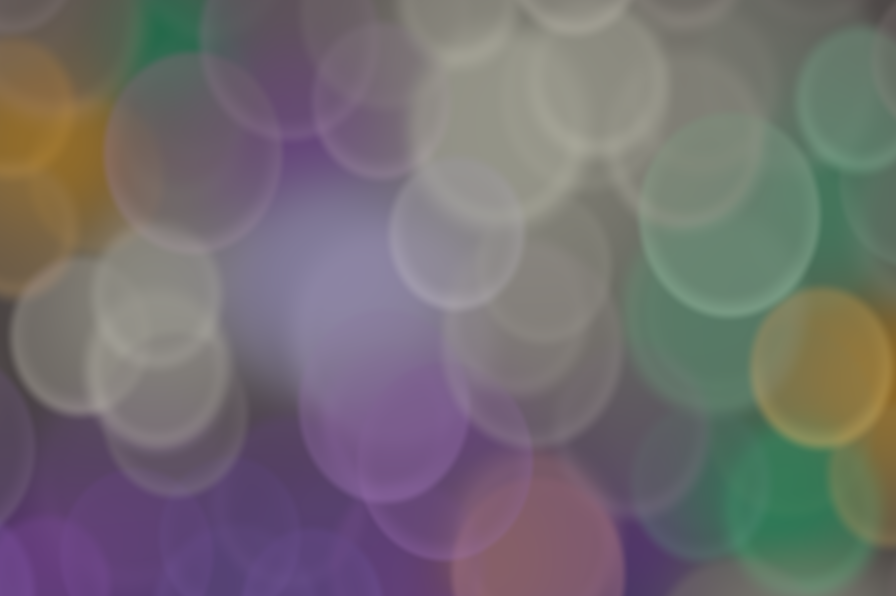
Give the GLSL for this background, as a Shadertoy shader.

```glsl
// Defocused lights: soft translucent discs over blurred violet, grey, green and ochre zones.
#define MIST vec3(0.59, 0.59, 0.54)
#define INDIGO vec3(0.31, 0.22, 0.51)
#define TAUPE vec3(0.34, 0.31, 0.31)
#define GREEN vec3(0.15, 0.51, 0.35)
#define LILAC vec3(0.59, 0.56, 0.70)
#define OCHRE vec3(0.65, 0.48, 0.18)
#define VIOLET vec3(0.43, 0.25, 0.53)
#define DISC_SIZE 0.155
#define DISC_OPACITY 0.66
#define RIM_LIGHT 0.10
#define GAP_SHADE 0.84
#define SEED 7.0

vec3 hash3(vec2 cell) {
    vec3 q = fract(cell.xyx * vec3(0.1031, 0.1030, 0.0973));
    q += dot(q, q.yxz + 33.33);
    return fract((q.xxy + q.yzz) * q.zyx);
}

// Flat-topped spot of light
float glow(vec2 p, vec2 center, vec2 spread) {
    vec2 d = (p - center) / spread;
    return exp(-pow(dot(d, d), 1.4));
}

// Broad blurred colour zones, in units of the canvas height
vec3 zoneColor(vec2 p) {
    vec3 col = mix(TAUPE, MIST, 0.75 * glow(p, vec2(1.00, 0.74), vec2(0.42, 0.44)));
    col = mix(col, MIST, 0.85 * glow(p, vec2(0.85, 0.80), vec2(0.24, 0.30)));

    // Indigo floor broken into uneven dark and violet patches
    float low = 1.0 - smoothstep(0.05, 0.40, p.y);
    float left = 1.0 - smoothstep(1.08, 1.28, p.x);
    float patches = 0.5 + 0.25 * sin(p.x * 11.0 + p.y * 5.0) + 0.25 * sin(p.x * 7.0 - p.y * 13.0 + 2.0);
    col = mix(col, mix(INDIGO, VIOLET, patches), low * left * mix(0.65, 0.95, patches));

    // Violet and lilac heart
    col = mix(col, VIOLET, 0.9 * glow(p, vec2(0.49, 0.77), vec2(0.16, 0.15)));
    col = mix(col, VIOLET, 0.7 * glow(p, vec2(0.73, 0.31), vec2(0.17, 0.11)));
    col = mix(col, MIST, 0.95 * glow(p, vec2(0.26, 0.50), vec2(0.17, 0.18)));
    col = mix(col, LILAC, glow(p, vec2(0.56, 0.54), vec2(0.22, 0.19)));

    // Warm and green accents near the borders
    col = mix(col, OCHRE, glow(p, vec2(0.08, 0.76), vec2(0.17, 0.16)));
    col = mix(col, OCHRE, glow(p, vec2(1.49, 0.35), vec2(0.16, 0.18)));
    col = mix(col, OCHRE, 0.5 * glow(p, vec2(0.83, 0.06), vec2(0.11, 0.12)));
    col = mix(col, GREEN, 0.9 * glow(p, vec2(0.28, 0.94), vec2(0.12, 0.13)));
    col = mix(col, mix(GREEN, MIST, 0.35), 0.95 * glow(p, vec2(1.40, 0.68), vec2(0.15, 0.19)));
    col = mix(col, GREEN, 0.4 * glow(p, vec2(1.22, 0.48), vec2(0.14, 0.17)));
    col = mix(col, GREEN, 0.95 * glow(p, vec2(1.30, 0.18), vec2(0.14, 0.13)));
    return mix(col, MIST, 0.8 * glow(p, vec2(1.34, -0.02), vec2(0.19, 0.10)));
}

// Jittered cells, each holding one disc tinted by the zone below its centre
vec3 addDiscs(vec3 col, vec2 p, float radius, float softness, float seed) {
    float cellSize = radius * 1.9;
    vec2 home = floor(p / cellSize);
    for (int j = -1; j <= 1; j++)
    for (int i = -1; i <= 1; i++) {
        vec2 cell = home + vec2(i, j);
        vec3 place = hash3(cell + seed);
        vec3 look = hash3(cell + seed + 41.0);
        vec2 center = (cell + place.xy) * cellSize;
        float r = radius * mix(0.75, 1.1, place.z);
        vec2 d = (p - center) * vec2(1.08, 0.96);
        float dist = length(d);
        float edge = softness * mix(0.6, 1.5, look.y);
        float body = 1.0 - smoothstep(r - edge, r + edge, dist);
        float rim = body * smoothstep(r - 0.04, r, dist) * (0.5 - 0.5 * d.y / r);

        // Light mostly adds up, so a disc seldom darkens what lies under it
        vec3 tint = zoneColor(center) * mix(1.0, 1.22, look.z);
        vec3 lit = mix(tint, max(tint, col), 0.6);
        col = mix(col, lit, body * DISC_OPACITY * mix(0.15, 1.0, look.x));
        col += tint * rim * RIM_LIGHT * 2.0 * look.x;
    }
    return col;
}

void mainImage(out vec4 fragColor, in vec2 fragCoord) {
    vec2 p = fragCoord / iResolution.y;
    p.x *= 1.506 * iResolution.y / iResolution.x;

    // Blurred ground, then ever sharper discs
    vec3 col = zoneColor(p) * GAP_SHADE;
    col = addDiscs(col, p, DISC_SIZE * 1.1, 0.04, SEED);
    col = addDiscs(col, p, DISC_SIZE * 0.9, 0.018, SEED + 23.0);
    col = addDiscs(col, p, DISC_SIZE, 0.011, SEED + 90.0);
    fragColor = vec4(clamp(col, 0.0, 1.0), 1.0);
}
```
